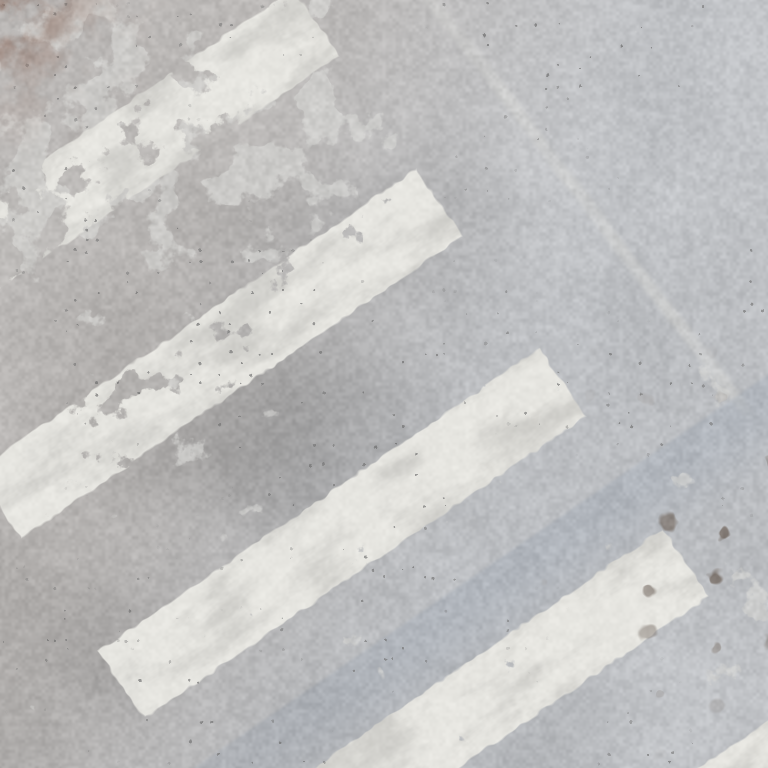
Give the GLSL for this texture, as a Shadertoy shader.

```glsl
// Worn crosswalk seen from above: pale slanted bars on mottled grey concrete.
// Bars are one box repeated across a rotated frame; layered value noise makes
// the grain, chipped paint, bleached patches, slab joints and stains.

const vec2 ALONG = vec2(0.825, 0.565);   // direction of the bars
const float PITCH = 0.284;               // spacing between bar centres
const vec2 BAR_SPAN = vec2(0.192, 0.888);
const float BAR_HALF_WIDTH = 0.053;

const vec3 COOL_GREY = vec3(0.715, 0.724, 0.738);
const vec3 WARM_GREY = vec3(0.725, 0.714, 0.706);
const vec3 BLEACHED = vec3(0.835, 0.835, 0.825);
const vec3 PAINT_DIRTY = vec3(0.815, 0.812, 0.795);
const vec3 PAINT_CLEAN = vec3(0.905, 0.902, 0.882);
const vec3 PIT = vec3(0.46, 0.46, 0.46);
const vec3 STAIN = vec3(0.47, 0.43, 0.40);
const vec3 RUST = vec3(0.55, 0.43, 0.38);

float hash(vec2 cell) {
    vec3 h = fract(cell.xyx * 0.1031);
    h += dot(h, h.yzx + 33.33);
    return fract((h.x + h.y) * h.z);
}

float noise(vec2 p) {
    vec2 i = floor(p), f = fract(p);
    f = f * f * (3.0 - 2.0 * f);
    return mix(mix(hash(i), hash(i + vec2(1, 0)), f.x),
               mix(hash(i + vec2(0, 1)), hash(i + vec2(1, 1)), f.x), f.y);
}

float fbm(vec2 p) {
    float sum = 0.0, weight = 0.5;
    for (int i = 0; i < 5; i++) {
        sum += weight * noise(p);
        p = mat2(1.6, 1.2, -1.2, 1.6) * p + 17.3;
        weight *= 0.5;
    }
    return sum / 0.97;
}

// Soft round weight, 1 at the centre
float blob(vec2 p, vec2 centre, float radius) {
    vec2 d = (p - centre) / radius;
    return exp(-dot(d, d));
}

// Ragged islands of noise; coverage grows with amount
float flakes(vec2 p, float scale, float amount) {
    float limit = mix(0.86, 0.36, clamp(amount, 0.0, 1.0));
    return smoothstep(limit - 0.02, limit + 0.05, fbm(p * scale));
}

// One jittered, ragged dot in a share of the cells
float spots(vec2 p, float scale, float share, float radius) {
    vec2 g = p * scale, cell = floor(g);
    vec2 centre = 0.3 + 0.4 * vec2(hash(cell + 3.1), hash(cell + 8.7));
    float r = radius * mix(0.4, 1.0, hash(cell + 5.3));
    float d = length(fract(g) - centre) + 0.12 * (noise(g * 9.0) - 0.5);
    return step(hash(cell + 1.9), share) * smoothstep(r, r * 0.5, d);
}

// Coverage of the repeated bars; q is (along, across)
float bars(vec2 q, float wobble, float blur) {
    float row = clamp(round(q.y / PITCH), -2.0, 2.0);
    vec2 centre = vec2(0.5 * (BAR_SPAN.x + BAR_SPAN.y), row * PITCH);
    vec2 halfSize = vec2(0.5 * (BAR_SPAN.y - BAR_SPAN.x), BAR_HALF_WIDTH);
    vec2 d = abs(q - centre) - halfSize;
    return smoothstep(blur, -blur, max(d.x, d.y) + wobble);
}

vec3 ground(vec2 p, vec2 q, float age) {
    vec3 col = mix(COOL_GREY, WARM_GREY, smoothstep(0.75, 0.1, p.x - 0.4 * (p.y - 0.5)));
    // Broad shade and light
    float shade = 0.05 * blob(p, vec2(0.95, 0.85), 0.35) + 0.03 * blob(p, vec2(0.95, 0.1), 0.25)
                - 0.09 * blob(p, vec2(0.36, 0.45), 0.16) - 0.06 * blob(p, vec2(0.04, 0.18), 0.2);
    col += shade + 0.10 * (fbm(p * 7.0) - 0.5);
    // Slab joints: pale line past the bar ends, cool strip between two bars
    float seamOffset = q.x - 1.055 + 0.055 * q.y + 0.008 * (fbm(p * 12.0) - 0.5);
    float seam = smoothstep(0.013, 0.003, abs(seamOffset)) * smoothstep(-0.19, -0.13, q.y);
    col = mix(col, BLEACHED, seam * (0.2 + 0.5 * fbm(p * 25.0)));
    float strip = smoothstep(-0.139, -0.146, q.y) * smoothstep(-0.27, -0.16, q.y);
    col -= strip * vec3(0.045, 0.035, 0.022);
    // Bleached, crumbling patches
    float amount = 0.68 * age + 0.58 * blob(p, vec2(0.40, 0.86), 0.11)
        + 0.70 * blob(p, vec2(0.24, 0.40), 0.055) + 0.68 * blob(p, vec2(0.30, 0.33), 0.05)
        + 0.58 * blob(p, vec2(0.42, 0.18), 0.05) + 0.55 * blob(p, vec2(0.95, 0.51), 0.07)
        + 0.50 * blob(p, vec2(1.0, 0.25), 0.18);
    return mix(col, BLEACHED, 0.65 * flakes(p + 4.0, 24.0, amount));
}

void mainImage(out vec4 fragColor, in vec2 fragCoord) {
    vec2 p = fragCoord / iResolution.xy;
    vec2 q = vec2(dot(p, ALONG), dot(p, vec2(-ALONG.y, ALONG.x)));
    float age = blob(p, vec2(0.12, 0.88), 0.34);
    vec3 col = ground(p, q, age);

    // Paint with chips that thicken towards the aged corner
    float wear = 0.12 + 0.48 * age + 0.7 * blob(p, vec2(0.0, 0.70), 0.13)
               + 0.25 * blob(p, vec2(0.17, 0.50), 0.13);
    float wobble = 0.005 * (noise(p * 90.0) - 0.5);
    float paint = bars(q, wobble, 1.2 / iResolution.y) * (1.0 - 0.9 * flakes(p, 30.0, wear));
    float streaks = fbm(q * vec2(14.0, 35.0));
    vec3 paintCol = mix(PAINT_DIRTY, PAINT_CLEAN, smoothstep(0.2, 0.65, streaks));
    col = mix(col, paintCol, paint);

    // Small pits, larger stains and rust
    float pits = spots(p, 75.0, 0.10, 0.22) * smoothstep(0.4, 0.65, fbm(p * 6.0 + 9.0));
    col = mix(col, PIT, 0.7 * pits);
    float stains = spots(p + 0.03, 13.0, 0.55, 0.19) * blob(p, vec2(0.92, 0.28), 0.16);
    col = mix(col, STAIN, 0.85 * stains);
    float rust = blob(p, vec2(0.0, 1.0), 0.11) * smoothstep(0.3, 0.7, fbm(p * 28.0));
    col = mix(col, RUST, 0.8 * rust);

    // Fine grain, softer on the paint
    float grain = noise(p * 230.0) + noise(p * 120.0 + 31.0) - 1.0;
    col += grain * mix(0.05, 0.025, paint);
    fragColor = vec4(clamp(col, 0.0, 1.0), 1.0);
}
```
